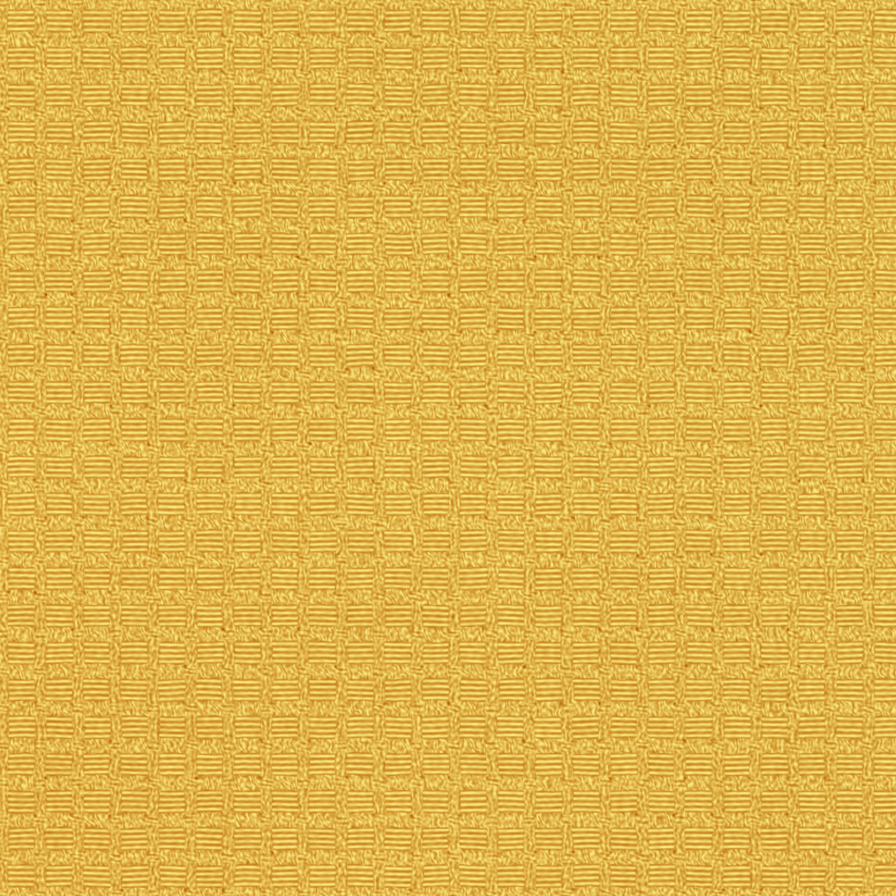
A Shadertoy shader for this texture:

```glsl
// Golden woven cloth: ribbed rectangular pads framed by nubbly stitched yarn.
#define REPEATS vec2(23.8, 24.1)   // cells across and down
#define OFFSET vec2(-0.07, -0.04)  // shift of the weave, in cells
#define PAD_HALF vec2(0.345, 0.30) // half size of a ribbed pad
#define RIBS 4.0                   // light ribs per pad
#define STITCHES 7.0               // stitches per cell in the bands
#define WOBBLE 0.05                // unevenness of the weave
#define FIBRE 0.85                 // strength of the fine fibre grain
#define SAMPLES 3                  // antialiasing grid per pixel
#define DARK vec3(0.785, 0.535, 0.150)
#define LIGHT vec3(0.945, 0.850, 0.445)

const float TAU = 6.2831853;

float hash(vec2 p) {
    vec3 q = fract(p.xyx * vec3(0.1031, 0.1030, 0.0973));
    q += dot(q, q.yzx + 33.33);
    return fract((q.x + q.y) * q.z);
}

float cornerSlope(vec2 corner, vec2 offset) {
    float angle = TAU * hash(corner + 57.0);
    return dot(vec2(cos(angle), sin(angle)), offset);
}

float gradientNoise(vec2 p) {
    vec2 i = floor(p), f = p - i;
    vec2 u = f * f * f * (f * (f * 6.0 - 15.0) + 10.0);
    vec2 e = vec2(1.0, 0.0);
    float low = mix(cornerSlope(i, f), cornerSlope(i + e, f - e), u.x);
    float high = mix(cornerSlope(i + e.yx, f - e.yx), cornerSlope(i + 1.0, f - 1.0), u.x);
    return mix(low, high, u.y);
}

float roundedBox(vec2 p, vec2 halfSize, float radius) {
    vec2 d = abs(p) - halfSize + radius;
    return length(max(d, 0.0)) + min(max(d.x, d.y), 0.0) - radius;
}

// Tone of the cloth: 0 is shadowed yarn, 1 is lit yarn
float weaveTone(vec2 uv) {
    vec2 c = uv * REPEATS + OFFSET;
    c += WOBBLE * vec2(gradientNoise(c * 0.8), gradientNoise(c * 0.8 + 31.0));

    vec2 cell = floor(c);
    vec2 p = c - cell - 0.5;       // from the pad centre
    vec2 node = floor(c + 0.5);
    vec2 b = c - node;             // from the yarn crossing
    float loose = gradientNoise(c * 4.0 + 19.0);
    float broken = 0.5 + 1.6 * abs(gradientNoise(c * 5.0 + 143.0));

    // Ribbed pad: straight light ribs, worn edges
    float edge = roundedBox(p, PAD_HALF, 0.06) + 0.05 * loose;
    float bow = p.y + 0.05 * p.x * p.x * (hash(cell) - 0.3);
    float rib = -cos(TAU * RIBS * bow / (2.0 * PAD_HALF.y));
    float pad = 0.54 + 0.50 * rib + 0.06 * (hash(cell + 7.0) - 0.5);

    // Horizontal band of short broken stitches
    float stitch = cos(TAU * (STITCHES * c.x + 2.5 * b.y + 1.5 * loose));
    float tone = 0.62 + 0.26 * broken * stitch - 1.2 * b.y * b.y;

    // Upright twisted strands between neighbouring pads
    float twist = (hash(node + 3.0) - 0.5) * 3.0;
    float strand = cos(TAU * (7.5 * b.x + twist * b.y + 0.7 * loose));
    float column = 1.0 - smoothstep(0.11, 0.18, abs(b.x));
    tone = mix(tone, 0.53 + 0.26 * broken * strand, column);

    // Small level wraps over each crossing
    float wrap = cos(TAU * (8.0 * b.y + 1.2 * b.x + 0.4 * loose));
    float crossing = 1.0 - smoothstep(-0.03, 0.04, roundedBox(b, vec2(0.14), 0.04));
    tone = mix(tone, 0.54 + 0.30 * wrap, crossing);

    // Lay the pad in, with a broken shadow seam around it
    float inside = 1.0 - smoothstep(-0.025, 0.025, edge);
    tone = mix(tone, pad, inside);
    tone -= 0.17 * broken * exp(-edge * edge / 0.0010);

    // Pinholes beside the crossings, deeper at some than at others
    float side = hash(node + 41.0) < 0.7 ? -1.0 : 1.0;
    vec2 h = b - vec2(0.15 * side, 0.13);
    tone -= (0.3 + 0.8 * hash(node + 17.0)) * exp(-dot(h, h) / 0.0022);

    // Fibre grain, calmer and drawn out along the ribs
    float nubs = gradientNoise(c * vec2(11.0, 9.0));
    float streaks = gradientNoise(c * vec2(6.0, 13.0) + 90.0);
    tone += FIBRE * mix(nubs, 0.4 * streaks, inside);
    return tone + 0.05 * gradientNoise(c * 1.7 + 200.0);
}

void mainImage(out vec4 fragColor, in vec2 fragCoord) {
    float tone = 0.0;
    for (int j = 0; j < SAMPLES; j++)
    for (int i = 0; i < SAMPLES; i++) {
        vec2 jitter = (vec2(i, j) + 0.5) / float(SAMPLES) - 0.5;
        tone += weaveTone((fragCoord + jitter) / iResolution.xy);
    }
    tone /= float(SAMPLES * SAMPLES);

    // Broad drift of light and dye over the cloth
    vec2 uv = fragCoord / iResolution.xy;
    tone = clamp(tone + 0.04 + 0.05 * gradientNoise(uv * 3.0 + 5.0), -0.5, 1.15);
    vec3 color = mix(DARK, LIGHT, tone);
    color -= vec3(0.0, 0.04, 0.12) * max(tone * (1.0 - tone), 0.0);
    color += vec3(-0.005, 0.005, 0.004) * (uv.x + uv.y - 1.0);
    fragColor = vec4(color, 1.0);
}
```
